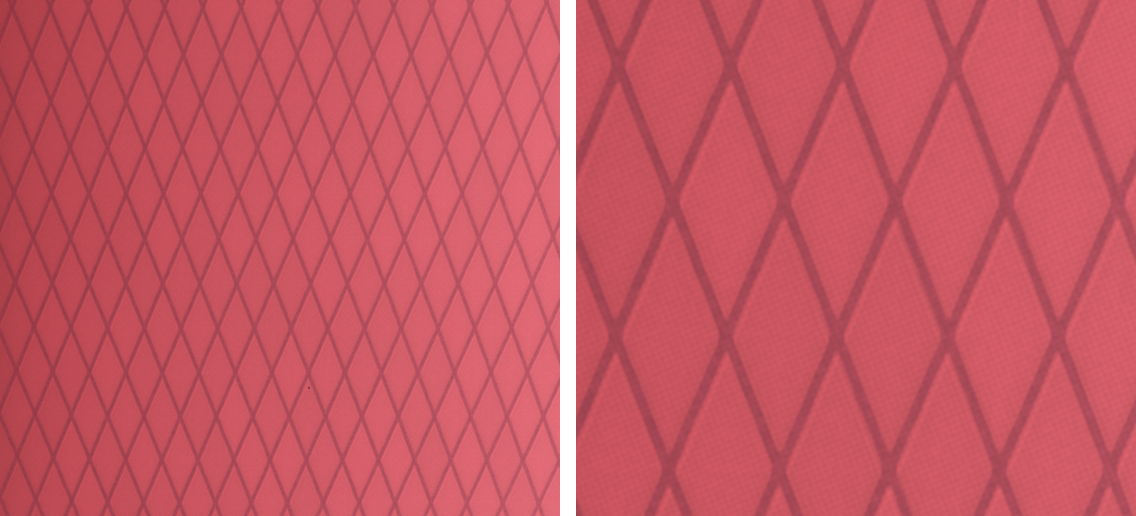
Left, the full canvas; right, a detail of the centre.
Give the GLSL for this texture, as a Shadertoy shader.

```glsl
// Rose red twill fabric pressed with a slightly warped lattice of tall diamonds.

float hash(vec2 p) {
    return fract(sin(dot(p, vec2(127.1, 311.7))) * 43758.5453);
}

float noise(vec2 p) {
    vec2 i = floor(p), f = fract(p);
    f = f * f * (3.0 - 2.0 * f);
    return mix(mix(hash(i), hash(i + vec2(1, 0)), f.x),
               mix(hash(i + vec2(0, 1)), hash(i + vec2(1, 1)), f.x), f.y);
}

// Smooth minimum, rounds the diamond corners
float smin(float a, float b, float k) {
    float h = max(k - abs(a - b), 0.0) / k;
    return min(a, b) - h * h * k * 0.25;
}

// Diagonal coordinates: seams lie where either component is an integer
vec2 lattice(vec2 p, float pitch) {
    float right = max(p.x - 0.7, 0.0) / 0.25;
    float left = max(0.32 - p.x, 0.0) / 0.3;
    float y = p.y + 0.011 * (right * right * (0.8 - p.y) + left * left * p.y * p.y);
    float row = 10.89 * (y - 0.0148);
    row *= 1.0 + 0.005 * row;
    float column = (p.x - 0.0214 - 0.0106 * p.y) / pitch;
    return vec2(column + 0.5 * row, column - 0.5 * row);
}

void mainImage(out vec4 fragColor, in vec2 fragCoord) {
    vec2 p = fragCoord / iResolution.xy;
    p.y = 1.0 - p.y;
    vec2 q = p * vec2(1.0, 0.922);
    float pixel = 1.0 / iResolution.x;

    // Signed distances to the nearest seam of each direction
    float pitch = 0.0682 - 0.00415 * p.y;
    vec2 diagonal = lattice(p, pitch);
    vec2 side = (fract(diagonal + 0.5) - 0.5) * pitch * 0.925;
    side += 0.0007 * (noise(q * 90.0) - 0.5);
    float seamDist = smin(abs(side.x), abs(side.y), 0.004);

    // Cloth colour: light grows to the right and a little downwards
    float light = p.x + 0.14 * (p.y - 0.5) + 0.08 * (noise(q * 5.0) - 0.5);
    vec3 cloth = mix(vec3(0.735, 0.275, 0.315), vec3(0.885, 0.415, 0.465), light);
    cloth *= 1.0 - 0.07 * exp(-14.0 * p.x);
    cloth *= 1.0 + 0.025 * (hash(floor(diagonal)) - 0.5);

    // Padded relief: soft shade by the seams, lit rims on the facing sides
    cloth *= 1.0 - 0.09 * exp(-seamDist / 0.005);
    vec2 rim = exp(-pow((side * vec2(1, -1) - 0.0056) / 0.0014, vec2(2.0)));
    cloth *= 1.0 + 0.055 * rim.x + 0.025 * rim.y;

    // Crease and a small dark fleck
    vec2 crease = (q - vec2(0.597, 0.306)) / vec2(0.0016, 0.022);
    cloth *= 1.0 + 0.06 * crease.x * exp(-dot(crease, crease));
    cloth *= 1.0 - 0.35 * smoothstep(0.003, 0.001, length(q - vec2(0.552, 0.693)));

    // Seams, mottled by the weave
    vec3 seam = mix(vec3(0.58, 0.225, 0.275), vec3(0.73, 0.335, 0.395), light);
    seam *= 0.96 + 0.08 * noise(q * 260.0);
    float mask = 1.0 - smoothstep(0.0024 - pixel, 0.0034 + pixel, seamDist);
    vec3 color = mix(cloth, seam, 0.92 * mask);

    // Fine twill, faded when too small to resolve
    float twill = sin(q.x * 1100.0 + q.y * 500.0) * sin(q.x * 400.0 - q.y * 1100.0);
    color *= 1.0 + 0.022 * twill * smoothstep(0.004, 0.002, pixel);
    color *= 1.0 + 0.03 * (noise(q * 330.0) - 0.5);

    fragColor = vec4(color, 1.0);
}
```
